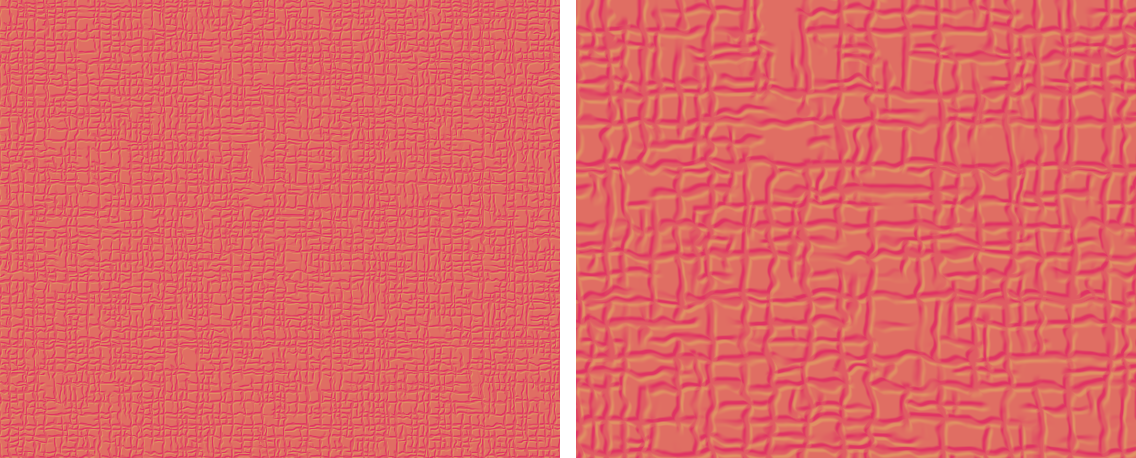
Left, the full canvas; right, a detail of the centre.
Write a Shadertoy shader that draws this texture.

```glsl
float hash(vec2 p) {
    return fract(sin(dot(p, vec2(127.1, 311.7))) * 43758.5453);
}

float noise(vec2 p) {
    vec2 i = floor(p), f = fract(p);
    f = f * f * (3.0 - 2.0 * f);
    return mix(mix(hash(i), hash(i + vec2(1, 0)), f.x),
               mix(hash(i + vec2(0, 1)), hash(i + vec2(1, 1)), f.x), f.y);
}

// Broken, wobbling grooves across x: even lines are strong, odd ones fine
float grooves(float x, float along, float seed) {
    float depth = 0.0;
    float nearest = floor(x * 2.0 + 0.5);
    for (float k = -2.0; k <= 2.0; k++) {
        float line = nearest + k;
        bool strong = mod(line, 2.0) < 0.5;
        float id = line * 7.0 + seed;
        float centre = 0.5 * line + 0.32 * (hash(vec2(id, 3.0)) - 0.5);
        centre += 0.22 * (noise(vec2(along * 1.1, id)) - 0.5);
        float strength = hash(vec2(id, 9.0)) * 0.4 + (strong ? 0.22 : -0.1);
        float presence = smoothstep(0.48, 0.72, noise(vec2(along * 0.9 + 40.0, id)) + strength);
        float inner = strong ? 0.04 : 0.02;
        float profile = 1.0 - smoothstep(inner, inner + 0.13, abs(x - centre));
        depth = max(depth, profile * presence);
    }
    return depth;
}

// Both groove directions, with ragged edges
float weave(vec2 p) {
    vec2 rough = vec2(noise(p * 2.7), noise(p * 2.7 + 91.0)) - 0.5;
    p += 0.24 * rough;
    return max(grooves(p.x, p.y, 13.0), grooves(p.y, p.x, 517.0));
}

void mainImage(out vec4 fragColor, in vec2 fragCoord) {
    vec2 p = fragCoord / iResolution.x * 51.0;

    // Relief lit from the upper left
    float depth = weave(p);
    float slope = weave(p + vec2(-0.08, 0.1)) - depth;
    float green = 0.43 - 0.07 * depth;
    green += slope > 0.0 ? 0.15 * slope : 0.19 * slope;

    fragColor = vec4(0.88, clamp(green, 0.2, 0.57), 0.39, 1.0);
}
```
